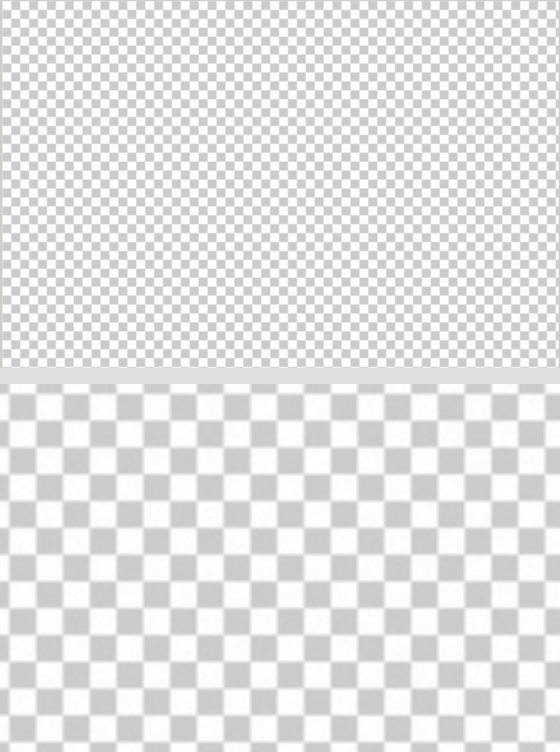
Top: the whole. Bottom: its middle third, enlarged.
Write a WebGL 2 fragment shader that draws this pattern.

```glsl
#version 300 es
precision highp float;

uniform vec2 u_resolution;
out vec4 outColor;

// Lengths are fractions of the canvas width
const float CELLS_ACROSS = 62.73;
const vec2 GRID_ORIGIN = vec2(0.0201, 0.0018); // from the top left
const float EDGE_SOFTNESS = 0.085;             // half ramp, in cells
const float LEFT_STRIP = 0.0039;
const float RIGHT_STRIP = 0.0024;
const float TOP_STRIP = 0.0016;
const float GRAIN_SCALE = 512.0;
const float GRAIN_AMOUNT = 0.010;
const vec3 GRAY = vec3(0.797);
const vec3 WHITE = vec3(0.992);
const vec3 STRIP_COLOR = vec3(0.805, 0.805, 0.79);

float hash(vec2 p) {
    vec3 q = fract(vec3(p.xyx) * 0.1031);
    q += dot(q, q.yzx + 33.33);
    return fract((q.x + q.y) * q.z);
}

float valueNoise(vec2 p) {
    vec2 i = floor(p);
    vec2 f = smoothstep(0.0, 1.0, fract(p));
    float low = mix(hash(i), hash(i + vec2(1.0, 0.0)), f.x);
    float high = mix(hash(i + vec2(0.0, 1.0)), hash(i + vec2(1.0)), f.x);
    return mix(low, high, f.y);
}

// Signed distance to the nearest cell edge, positive in even cells
vec2 edgeDistance(vec2 p) {
    return 0.5 - abs(mod(p + 0.5, 2.0) - 1.0);
}

void main() {
    float pixel = 1.0 / u_resolution.x;
    vec2 pos = vec2(gl_FragCoord.x, u_resolution.y - gl_FragCoord.y) * pixel;

    // Checkerboard as the product of two soft square waves
    vec2 cell = (pos - GRID_ORIGIN) * CELLS_ACROSS;
    float ramp = max(EDGE_SOFTNESS, 0.5 * pixel * CELLS_ACROSS);
    vec2 wave = clamp(edgeDistance(cell) / ramp, -1.0, 1.0);
    vec3 color = mix(WHITE, GRAY, 0.5 + 0.5 * wave.x * wave.y);

    // Thin gray strips along the left, right and top borders
    vec3 inset = vec3(LEFT_STRIP - pos.x, pos.x - 1.0 + RIGHT_STRIP, TOP_STRIP - pos.y);
    float border = max(max(inset.x, inset.y), inset.z);
    color = mix(color, STRIP_COLOR, smoothstep(-0.5 * pixel, 0.5 * pixel, border));

    // Faint compression-like grain
    color += GRAIN_AMOUNT * (valueNoise(pos * GRAIN_SCALE) - 0.5);
    outColor = vec4(clamp(color, 0.0, 1.0), 1.0);
}
```
